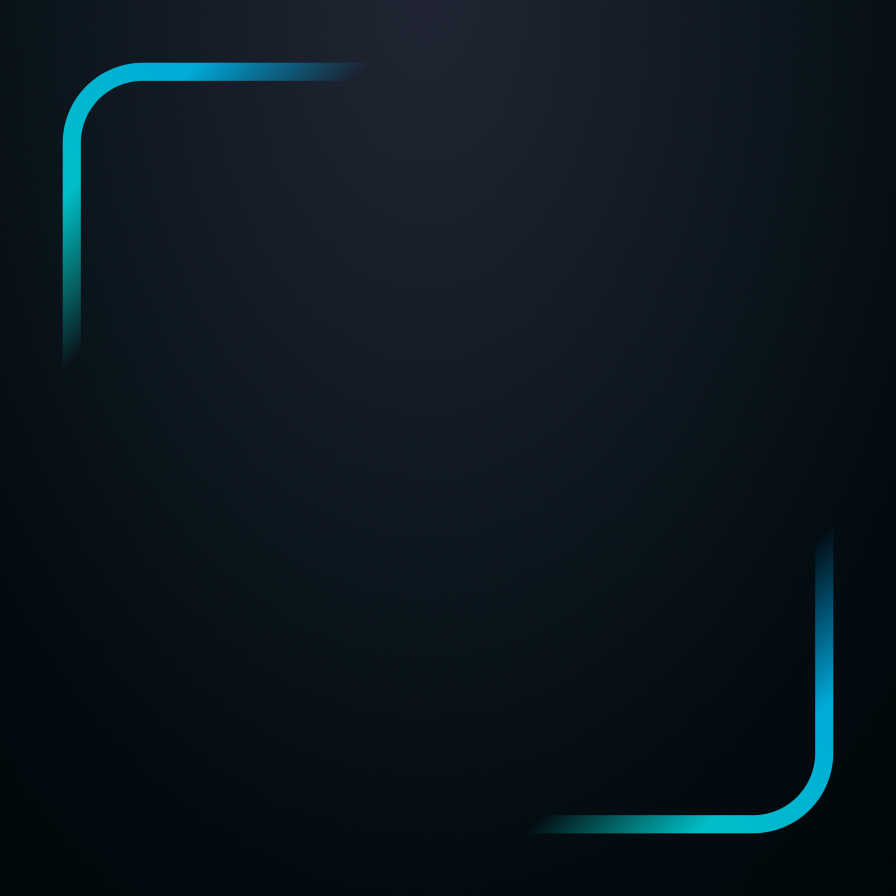
Reproduce this background procedurally as a WebGL 2 fragment shader.

```glsl
#version 300 es
precision highp float;
// Dark slate backdrop lit by a soft elliptical glow from the top edge, with two
// opposite rounded corner brackets. The brackets are one rounded-box outline,
// tinted along one diagonal and faded out along the other.

#define FRAME_HALF 0.4199
#define CORNER_RADIUS 0.0795
#define STROKE_WIDTH 0.0202
#define FADE_START 0.515
#define FADE_FULL 0.71
#define TINT_SPAN 0.32
#define GLOW_CENTER vec2(-0.025, 0.5)
#define GLOW_SQUASH 0.62
#define GRAIN 0.004

uniform vec2 u_resolution;
out vec4 fragColor;

const vec3 GLOW = vec3(0.130, 0.145, 0.200);
const vec3 SLATE = vec3(0.068, 0.104, 0.139);
const vec3 DEEP = vec3(0.006, 0.045, 0.064);
const vec3 EDGE = vec3(0.000, 0.025, 0.035);
const vec3 TEAL = vec3(0.00, 0.80, 0.74);
const vec3 BLUE = vec3(0.00, 0.62, 0.90);

// Sine-free hash in [0, 1)
float hash(vec2 cell) {
    vec3 q = fract(cell.xyx * 0.1031);
    q += dot(q, q.yzx + 33.33);
    return fract((q.x + q.y) * q.z);
}

float roundedBox(vec2 p, float halfSize, float radius) {
    vec2 q = abs(p) - halfSize + radius;
    return length(max(q, 0.0)) + min(max(q.x, q.y), 0.0) - radius;
}

vec3 backdrop(vec2 p) {
    float r = length((p - GLOW_CENTER) * vec2(1.0, GLOW_SQUASH));
    vec3 color = mix(GLOW, SLATE, clamp(r / 0.30, 0.0, 1.0));
    color = mix(color, DEEP, clamp((r - 0.30) / 0.31, 0.0, 1.0));
    return mix(color, EDGE, clamp((r - 0.61) / 0.20, 0.0, 1.0));
}

void main() {
    float scale = min(u_resolution.x, u_resolution.y);
    vec2 p = (gl_FragCoord.xy - 0.5 * u_resolution) / scale;
    float pixel = 1.0 / scale;

    // Backdrop with a faint grain against banding
    vec3 color = backdrop(p);
    color += GRAIN * (hash(floor(p * 512.0) + 512.0) - 0.5);

    // Outline coverage, kept only near the upper left and lower right corners
    float edge = abs(roundedBox(p, FRAME_HALF, CORNER_RADIUS)) - 0.5 * STROKE_WIDTH;
    float stroke = clamp(0.5 - edge / pixel, 0.0, 1.0);
    float fade = clamp((abs(p.x - p.y) - FADE_START) / (FADE_FULL - FADE_START), 0.0, 1.0);

    // Teal to blue from lower left to upper right
    float tint = clamp(0.5 + 0.5 * (p.x + p.y) / TINT_SPAN, 0.0, 1.0);
    color = mix(color, mix(TEAL, BLUE, tint), stroke * fade);

    fragColor = vec4(color, 1.0);
}
```
